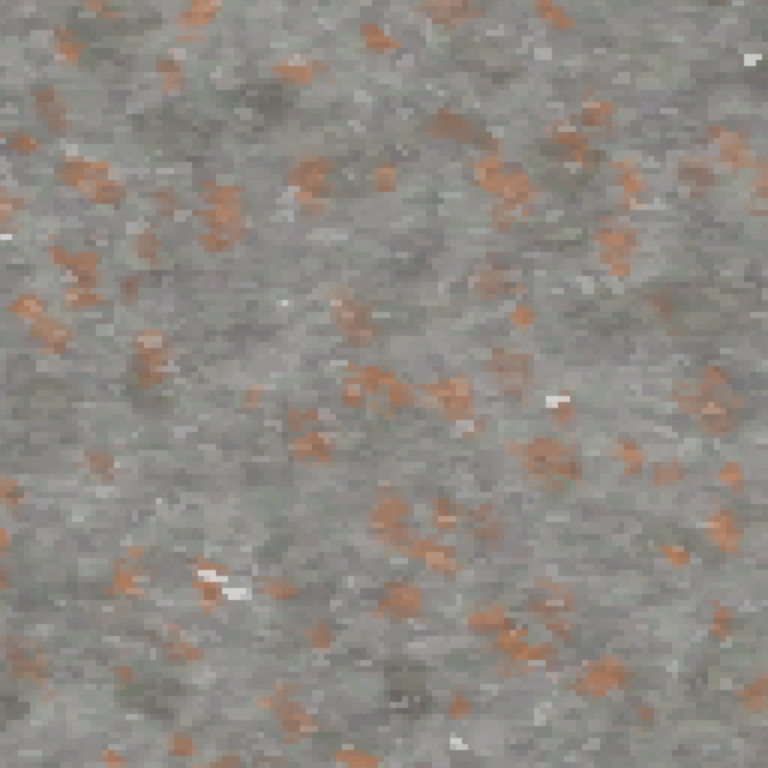
This texture is drawn by a three.js fragment shader. Its source:

```glsl
// Weathered grey granite in small blocks, with rust spots and pale mica flecks.
#define GRID 128.0         // blocks across the canvas
#define EDGE 0.2           // softness of block borders, in blocks
#define BROAD_TONE 0.075   // contrast of the cloudy areas
#define STREAK_TONE 0.078  // contrast of the flat streaks
#define FINE_TONE 0.075    // contrast of the small chips
#define TINT 0.036         // colour drift between chips
#define RUST_CELL 9.0      // spacing of rust spots, in blocks
#define RUST_CHANCE 0.38   // share of spacing cells that hold a spot
#define RUST_RAGGED 0.6    // roughness of the spot outline
#define STONE vec3(0.550, 0.547, 0.535)
#define RUST_BROWN vec3(0.565, 0.435, 0.375)
#define RUST_ORANGE vec3(0.675, 0.480, 0.365)

varying vec2 vUv;

vec3 hash3(vec2 p, float seed) {
  vec3 q = fract(vec3(p.xyx + seed * 17.31) * vec3(0.1031, 0.1030, 0.0973));
  q += dot(q, q.yxz + 33.33);
  return fract((q.xxy + q.yzz) * q.zyx);
}

// Cellular noise: random triple of the nearest grain, blended by sharpness.
vec3 grain(vec2 p, float seed, float sharpness) {
  vec2 home = floor(p);
  vec3 sum = vec3(0.0);
  float total = 1e-30;
  for (int y = -1; y <= 1; y++) {
    for (int x = -1; x <= 1; x++) {
      vec2 id = home + vec2(float(x), float(y));
      vec2 away = id + hash3(id, seed).xy - p;
      float weight = exp(-sharpness * dot(away, away));
      sum += weight * hash3(id, seed + 5.0);
      total += weight;
    }
  }
  return sum / total;
}

// Rust spots: x is coverage, y is the shade from brown to orange.
vec2 rustSpots(vec2 block, float ragged) {
  vec2 p = block / RUST_CELL;
  vec2 home = floor(p);
  vec2 best = vec2(0.0);
  for (int y = -1; y <= 1; y++) {
    for (int x = -1; x <= 1; x++) {
      vec2 id = home + vec2(float(x), float(y));
      vec3 place = hash3(id, 11.0);
      vec3 kind = hash3(id, 12.0);
      vec2 away = p - id - place.xy;
      float angle = mix(-1.9, 0.3, kind.x);
      vec2 axis = vec2(cos(angle), sin(angle));
      vec2 local = vec2(dot(away, axis) * 0.8, dot(away, vec2(-axis.y, axis.x)) * 1.2);
      float radius = mix(0.24, 0.56, kind.y);
      float reach = length(local) / radius + ragged;
      float cover = (1.0 - smoothstep(0.2, 1.2, reach)) * step(place.z, RUST_CHANCE);
      cover *= mix(0.6, 1.0, kind.z);
      if (cover > best.x) best = vec2(cover, kind.z);
    }
  }
  return best;
}

// Colour of one square block.
vec3 blockColour(vec2 block) {
  vec3 broad = grain(block / vec2(10.0, 8.0), 1.0, 7.0);
  vec3 streak = grain(block / vec2(4.6, 2.3), 2.0, 40.0);
  vec3 fine = grain(block / vec2(2.6, 1.4), 3.0, 30.0);

  // Grey stone; the dark clouds lean to olive
  float tone = (broad.x - 0.5) * BROAD_TONE + (streak.x - 0.5) * STREAK_TONE
             + (fine.x - 0.5) * FINE_TONE;
  vec3 colour = STONE + tone + (fine - fine.x + streak.yxy - streak.x) * TINT * 0.5;
  float olive = smoothstep(0.6, 0.9, broad.y);
  colour -= olive * vec3(0.045, 0.047, 0.065);

  // Rust
  vec2 rust = rustSpots(block, (fine.y + streak.y - 1.0) * RUST_RAGGED);
  vec3 rustColour = mix(RUST_BROWN, RUST_ORANGE, clamp(rust.y + fine.z - 0.5, 0.0, 1.0));
  colour = mix(colour, rustColour + tone * 0.6, rust.x);

  // Small pale chips and rare white flecks
  float fleck = 0.2 * smoothstep(0.91, 0.98, fine.z)
              + 0.65 * smoothstep(0.990, 0.996, streak.z) * smoothstep(0.1, 0.5, fine.x);
  return mix(colour, vec3(0.93, 0.94, 0.94), fleck);
}

void main() {
  // Blend the four nearest blocks across a narrow border
  vec2 p = vUv * GRID - 0.5;
  vec2 corner = floor(p);
  vec2 blend = smoothstep(0.5 - EDGE, 0.5 + EDGE, fract(p));
  vec3 low = mix(blockColour(corner), blockColour(corner + vec2(1.0, 0.0)), blend.x);
  vec3 high = mix(blockColour(corner + vec2(0.0, 1.0)), blockColour(corner + 1.0), blend.x);
  gl_FragColor = vec4(mix(low, high, blend.y), 1.0);
}
```
